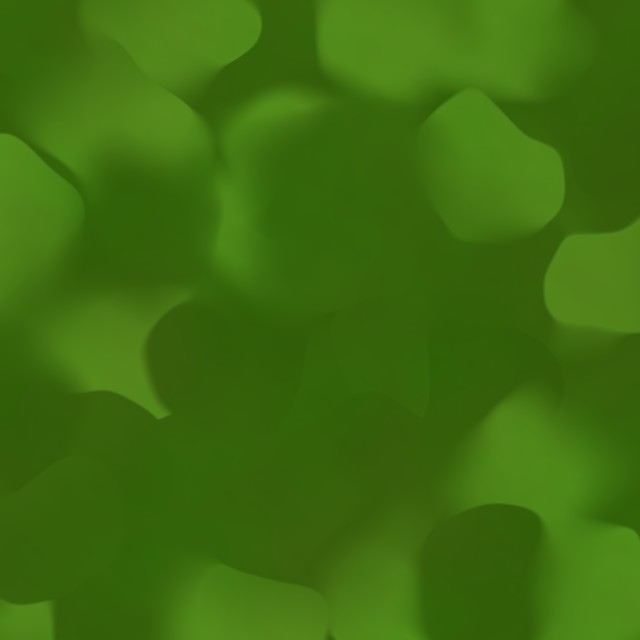
Reproduce this texture procedurally as a Shadertoy shader.

```glsl
// Overlapping soft leaf-like patches in dark and light green.
// Warped rounded boxes on a jittered grid are painted one over another;
// each edge drifts between crisp and blurred, with faint mottling inside.

#define GRID 6
#define LIGHT_SHARE 0.42
#define PATCH_SIZE 0.112
#define WARP 0.055
#define CRISP_EDGE 0.0025
#define BLURRED_EDGE 0.045
#define MOTTLE 0.07
#define DARK_GREEN vec3(0.198, 0.366, 0.032)
#define LIGHT_GREEN vec3(0.325, 0.550, 0.105)
#define OLIVE_SHIFT vec3(0.030, -0.028, 0.012)

float hash(vec2 p) {
    vec3 q = fract(vec3(p.xyx) * 0.1031);
    q += dot(q, q.yzx + 33.33);
    return fract((q.x + q.y) * q.z);
}

float noise(vec2 p) {
    vec2 i = floor(p), f = fract(p);
    f = f * f * f * (f * (f * 6.0 - 15.0) + 10.0);
    return mix(mix(hash(i), hash(i + vec2(1, 0)), f.x),
               mix(hash(i + vec2(0, 1)), hash(i + vec2(1, 1)), f.x), f.y);
}

float fbm(vec2 p) {
    float sum = 0.0, amp = 0.5;
    for (int i = 0; i < 4; i++) {
        sum += amp * noise(p);
        p = mat2(1.6, 1.2, -1.2, 1.6) * p + 7.3;
        amp *= 0.5;
    }
    return sum;
}

mat2 rotation(float a) {
    return mat2(cos(a), sin(a), -sin(a), cos(a));
}

// Rounded box measured with a cubic norm
float roundedBox(vec2 p, vec2 size) {
    vec2 q = abs(p) / size;
    float n = pow(q.x * q.x * q.x + q.y * q.y * q.y, 1.0 / 3.0);
    return (n - 1.0) * min(size.x, size.y);
}

void mainImage(out vec4 fragColor, in vec2 fragCoord) {
    vec2 uv = fragCoord / iResolution.y;
    float tone = 0.16 * fbm(uv * 6.0);
    int count = GRID * GRID;

    // Patches, painted in a shuffled order
    for (int i = 0; i < count; i++) {
        int cell = (i * 17) % count;
        vec2 id = vec2(cell % GRID, cell / GRID);
        vec2 seed = id * 13.7 + 5.0;
        vec2 jitter = vec2(hash(seed), hash(seed + 3.1)) - 0.5;
        vec2 center = (id + 0.5 + 0.75 * jitter) / float(GRID) * 1.1 - 0.05;

        vec2 wobble = vec2(noise(uv * 9.0 + seed), noise(uv * 9.0 + seed + 40.0)) - 0.5;
        vec2 p = rotation(6.283 * hash(seed + 8.2)) * (uv - center + WARP * wobble);
        float aspect = mix(0.82, 1.2, hash(seed + 1.7));
        float d = roundedBox(p, PATCH_SIZE * vec2(aspect, 1.0 / aspect));

        // Edge sharpness changes along the outline
        float blur = smoothstep(0.3, 0.75, noise(uv * 6.0 + seed * 1.9));
        float edge = mix(CRISP_EDGE, BLURRED_EDGE, blur);
        float mask = 1.0 - smoothstep(-edge, edge, d);

        // Light patches fade toward one side, dark ones stay nearly flat
        float isLight = step(fract(float(i) * 0.618 + 0.13), LIGHT_SHARE);
        float fade = smoothstep(-0.3, 1.3, p.x / PATCH_SIZE);
        float lightTone = mix(0.85, 1.0, hash(seed + 6.4)) - 0.5 * fade;
        float darkTone = 0.13 * hash(seed + 4.6) + 0.08 * fade;
        tone = mix(tone, mix(darkTone, lightTone, isLight), mask);
    }

    // Slanted mottling, stronger where it is light
    vec2 grain = rotation(0.6) * uv * vec2(20.0, 34.0);
    tone += MOTTLE * (fbm(grain) - 0.47) * (0.5 + tone);
    tone += 0.12 * (fbm(uv * 8.0 + 21.0) - 0.47);

    // Green base with broad drifts toward olive
    vec3 color = mix(DARK_GREEN, LIGHT_GREEN, clamp(tone, -0.1, 1.05));
    color += OLIVE_SHIFT * (2.0 * fbm(uv * 4.5 + 60.0) - 0.85);
    fragColor = vec4(clamp(color, 0.0, 1.0), 1.0);
}
```
